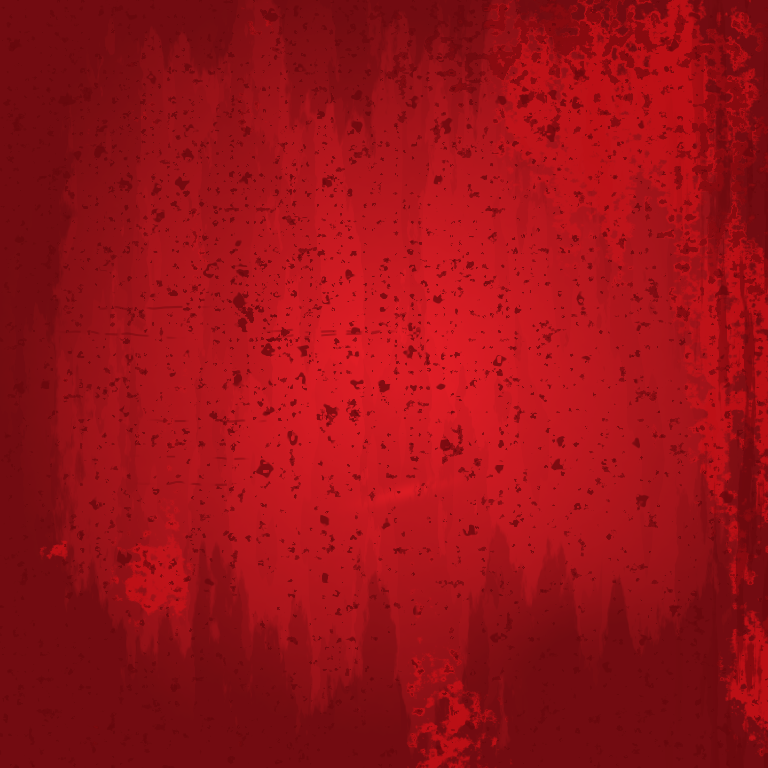
This background is drawn by a three.js fragment shader. Its source:

```glsl
#define GLOW_CENTER vec2(0.52, 0.51)
#define GLOW_REACH 0.66
#define GLOW_COLOR vec3(0.92, 0.12, 0.155)
#define SHADE_COLOR vec3(0.45, 0.045, 0.065)
#define SCARLET vec3(0.76, 0.06, 0.085)
#define SPECK_COLOR vec3(0.40, 0.025, 0.045)
#define BORDER_DARKNESS 0.20
#define STREAK_DARKNESS 0.09
#define SCRATCH_COUNT 7

varying vec2 vUv;

float hash(vec2 p) {
  return fract(sin(dot(p, vec2(127.1, 311.7))) * 43758.5453);
}

float noise(vec2 p) {
  vec2 i = floor(p);
  vec2 f = fract(p);
  f = f * f * (3.0 - 2.0 * f);
  return mix(mix(hash(i), hash(i + vec2(1.0, 0.0)), f.x),
             mix(hash(i + vec2(0.0, 1.0)), hash(i + 1.0), f.x), f.y);
}

float fbm(vec2 p) {
  float sum = 0.0;
  float amp = 0.533;
  for (int i = 0; i < 4; i++) {
    sum += amp * noise(p);
    p = p * 2.03 + 17.3;
    amp *= 0.5;
  }
  return sum;
}

float blob(vec2 p, vec2 center, vec2 radius) {
  vec2 q = (p - center) / radius;
  return exp(-dot(q, q));
}

// Irregular chips scattered on one jittered grid
float chips(vec2 p, float scale, float density) {
  vec2 g = p * scale;
  vec2 cell = floor(g);
  vec2 jitter = vec2(hash(cell + 3.1), hash(cell + 8.7));
  vec2 q = fract(g) - mix(vec2(0.32), vec2(0.68), jitter);
  q += 0.24 * (vec2(noise(g * 5.0), noise(g * 5.0 + 40.0)) - 0.5);
  float radius = mix(0.06, 0.24, hash(cell + 21.0));
  float shape = 1.0 - smoothstep(radius - 0.04, radius + 0.04, length(q));
  float gaps = smoothstep(0.28, 0.42, noise(g * 7.0 + 9.0));
  return shape * gaps * step(hash(cell + 55.0), density);
}

// Thin, broken horizontal scratches
float scratches(vec2 p) {
  float sum = 0.0;
  for (int i = 0; i < SCRATCH_COUNT; i++) {
    vec2 id = vec2(float(i), 4.0);
    vec2 center = vec2(mix(0.15, 0.5, hash(id)), mix(0.32, 0.6, hash(id + 7.0)));
    vec2 q = p - center;
    q.y += q.x * 0.12 * (hash(id + 2.0) - 0.5) + 0.004 * (noise(p * 60.0) - 0.5);
    float line = 1.0 - smoothstep(0.0006, 0.0022, abs(q.y));
    float span = 1.0 - smoothstep(0.05, 0.09, abs(q.x));
    sum += line * span * smoothstep(0.4, 0.6, noise(p * vec2(90.0, 20.0)));
  }
  return min(sum, 1.0);
}

void main() {
  vec2 p = vUv;
  float streak = fbm(p * vec2(26.0, 4.5) + 3.0);
  float fine = fbm(p * vec2(150.0, 50.0));
  float grain = fbm(p * 95.0 + 11.0);

  // Central glow and darker ragged border
  float light = 1.0 - length(p - GLOW_CENTER) / GLOW_REACH;
  float side = min(p.x - 0.085, 0.95 - p.x);
  float ends = min(p.y - 0.15, 0.92 - p.y);
  float inset = min(side + 0.10 * (streak - 0.5), 0.6 * ends + 0.28 * (streak - 0.5));
  inset += 0.05 * (fine - 0.5);
  light -= BORDER_DARKNESS * (1.0 - smoothstep(-0.012, 0.012, inset));

  // Stepped vertical runs of paint
  float runs = fbm(p * vec2(18.0, 3.0) + 31.0) + 0.16 * (fine - 0.5);
  float lowerRuns = 0.10 * smoothstep(0.5, 0.2, p.y);
  light -= STREAK_DARKNESS * smoothstep(0.53, 0.56, runs + lowerRuns);
  light -= 0.5 * STREAK_DARKNESS * smoothstep(0.54, 0.56, streak);
  light -= 0.22 * blob(p, vec2(0.76, 0.14), vec2(0.13, 0.09));
  light += 0.03 * (grain - 0.5);
  vec3 color = mix(SHADE_COLOR, GLOW_COLOR, clamp(light, 0.0, 1.0));

  // Scarlet wear along the right and in the lower left
  float wear = blob(p, vec2(0.85, 0.86), vec2(0.22, 0.20));
  wear = max(wear, 0.85 * blob(p, vec2(0.96, 0.55), vec2(0.09, 0.35)));
  wear = max(wear, blob(p, vec2(0.20, 0.25), vec2(0.055, 0.075)));
  wear = max(wear, blob(p, vec2(0.99, 0.11), vec2(0.06, 0.09)));
  wear = max(wear, 0.7 * blob(p, vec2(0.07, 0.28), vec2(0.04, 0.025)));
  wear = max(wear, 0.6 * blob(p, vec2(0.60, 0.05), vec2(0.05, 0.10)));
  float texture1 = 0.5 * grain + 0.5 * streak;
  float worn = smoothstep(0.70, 0.80, texture1 + 0.42 * wear);
  color = mix(color, max(color, SCARLET), 0.9 * worn);

  // Soft bright smear below the center
  vec2 smear = p - vec2(0.53, 0.36);
  smear.y -= 0.25 * smear.x;
  float smearMask = blob(smear, vec2(0.0), vec2(0.055, 0.010));
  color = mix(color, vec3(0.93, 0.12, 0.15), 0.6 * smearMask * smoothstep(0.3, 0.6, fine));

  // Dark grit at the upper right and drips on the right edge
  float grit = blob(p, vec2(0.72, 0.94), vec2(0.20, 0.08));
  grit = max(grit, 0.8 * blob(p, vec2(0.95, 0.78), vec2(0.09, 0.20)));
  float gritMask = smoothstep(0.69, 0.77, grain + 0.24 * grit);
  float drip = fbm(p * vec2(85.0, 9.0) + 70.0) + 0.2 * (grain - 0.5);
  float dripMask = smoothstep(0.53, 0.63, drip) * smoothstep(0.85, 0.98, p.x);
  color = mix(color, SPECK_COLOR, 0.6 * max(gritMask, dripMask));

  // Chips cluster in the upper left and thin out elsewhere
  float density = 0.14 + 0.35 * blob(p, vec2(0.24, 0.80), vec2(0.22, 0.20));
  density += 0.25 * blob(p, vec2(0.45, 0.57), vec2(0.22, 0.12));
  float marks = scratches(p) * 0.55;
  for (int i = 0; i < 3; i++) {
    float scale = 27.0 * pow(1.9, float(i));
    marks = max(marks, chips(p + 0.37 * float(i), scale, density));
  }
  vec2 slash = p - vec2(0.35, 0.575);
  slash.y += 0.45 * slash.x;
  float gouge = blob(slash, vec2(0.0), vec2(0.05, 0.018));
  marks = max(marks, smoothstep(0.80, 0.86, grain + 0.32 * gouge));
  color = mix(color, SPECK_COLOR, 0.75 * marks);

  gl_FragColor = vec4(color, 1.0);
}
```
